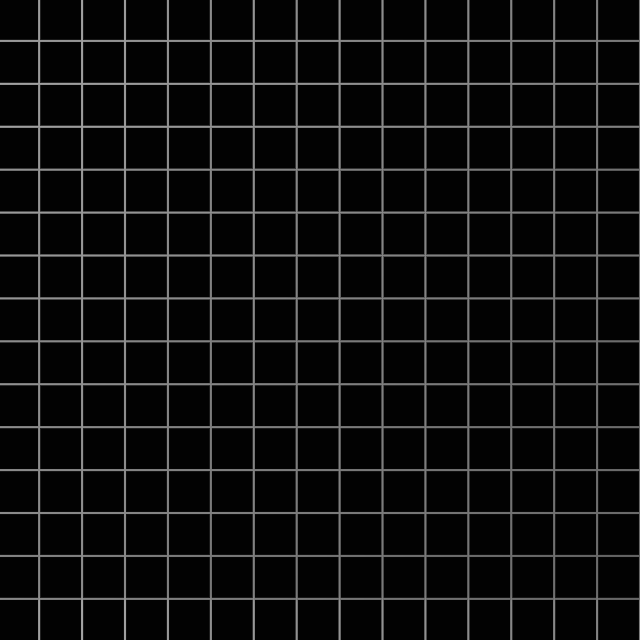
Reproduce this pattern procedurally as a WebGL 2 fragment shader.

```glsl
#version 300 es
precision highp float;

uniform vec2 u_resolution;
out vec4 fragColor;

#define PITCH 0.06706
#define FIRST_LINE vec2(0.0612, 0.0643)
#define LINE_WIDTH 0.0034
#define EDGE_SOFTNESS 0.0020
#define BACKGROUND vec3(0.006)
#define BRIGHT_GREY 0.62
#define DIM_GREY 0.40
#define LINE_VARIATION 0.06
#define BOTTOM_LIFT 0.10

float hash(float n) {
    return fract(sin(n * 12.9898 + 4.137) * 43758.5453);
}

// Coverage of the nearest line on each axis
vec2 gridLines(vec2 cell, float pixel) {
    vec2 distanceToLine = abs(cell - round(cell)) * PITCH;
    float halfEdge = 0.5 * max(EDGE_SOFTNESS, pixel);
    float halfWidth = 0.5 * LINE_WIDTH;
    return 1.0 - smoothstep(halfWidth - halfEdge, halfWidth + halfEdge, distanceToLine);
}

void main() {
    vec2 uv = gl_FragCoord.xy / u_resolution;
    float pixel = 1.0 / min(u_resolution.x, u_resolution.y);
    vec2 cell = (uv - FIRST_LINE) / PITCH;
    vec2 lineId = round(cell);
    vec2 coverage = gridLines(cell, pixel);

    // Sheen fading from the upper left to the lower right
    float sheen = 0.6 * (1.0 - uv.x) + 0.4 * uv.y;
    float baseGrey = mix(DIM_GREY, BRIGHT_GREY, sheen);

    // Slight tone change from line to line
    vec2 variation = vec2(hash(lineId.x), hash(lineId.y + 31.0)) - 0.5;
    vec2 lineGrey = baseGrey + LINE_VARIATION * variation;

    // Vertical lines are lighter below the lowest horizontal
    lineGrey.x += BOTTOM_LIFT * (1.0 - smoothstep(-0.1, 0.1, cell.y));

    vec2 ink = coverage * lineGrey;
    vec3 color = max(BACKGROUND, vec3(max(ink.x, ink.y)));
    fragColor = vec4(color, 1.0);
}
```
